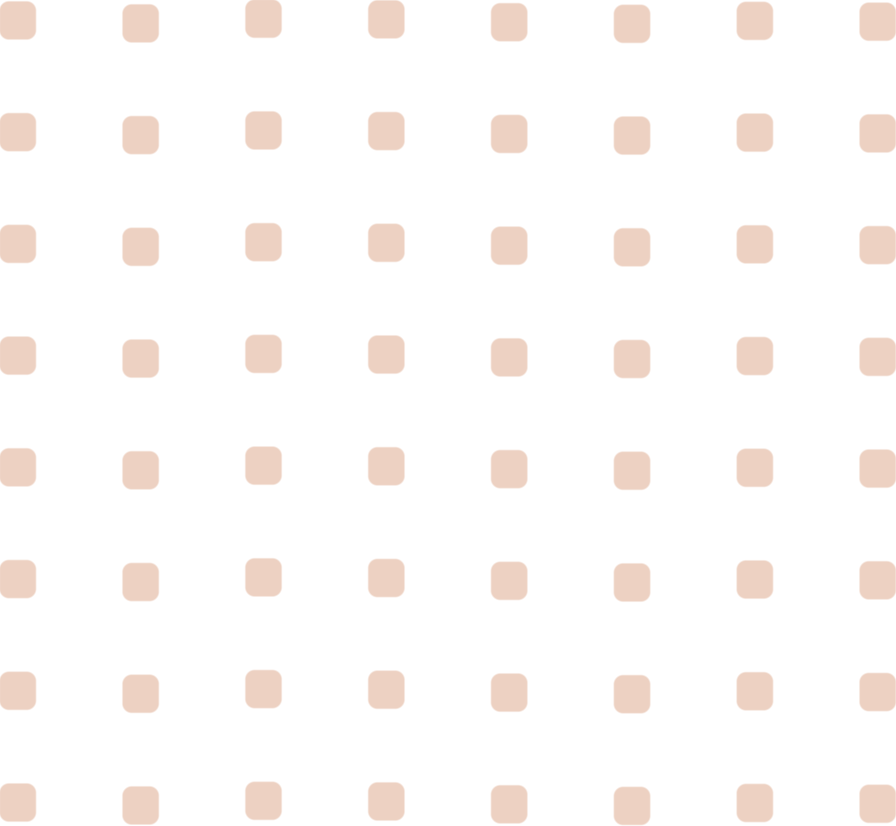
Write a WebGL 2 fragment shader that draws this pattern.

```glsl
#version 300 es
precision highp float;

uniform vec2 u_resolution;
out vec4 outColor;

const float CANVAS_HEIGHT = 0.9219;             // in canvas widths
const float GRID_COUNT = 8.0;                   // tiles across and down
const vec2 PITCH = vec2(0.1371, 0.1247);
const vec2 FIRST_CENTER = vec2(0.0199, 0.0228); // from the top left
const vec2 HALF_SIZE = vec2(0.0203, 0.0213);
const float CORNER_RADIUS = 0.0104;
const float EDGE_SOFTNESS = 0.0013;

const vec3 PAPER = vec3(1.0);
const vec3 BLUSH = vec3(0.93, 0.82, 0.76);

// Downward shift of each column, in thousandths of the canvas width
const float COLUMN_DROP[8] = float[8](0.0, 3.3, -1.9, -1.2, 2.0, 3.8, 0.5, 1.4);

float roundedBox(vec2 p, vec2 halfSize, float radius) {
    vec2 q = abs(p) - halfSize + radius;
    return length(max(q, 0.0)) + min(max(q.x, q.y), 0.0) - radius;
}

float nearestIndex(float position, float first, float pitch, float count) {
    return clamp(floor((position - first) / pitch + 0.5), 0.0, count - 1.0);
}

float coverage(float dist, float softness) {
    return 1.0 - smoothstep(-softness, softness, dist);
}

void main() {
    // Canvas widths, measured down from the top left
    vec2 uv = gl_FragCoord.xy / u_resolution;
    vec2 p = vec2(uv.x, (1.0 - uv.y) * CANVAS_HEIGHT);

    // Each column keeps its own vertical shift
    float column = nearestIndex(p.x, FIRST_CENTER.x, PITCH.x, GRID_COUNT);
    p.y -= COLUMN_DROP[int(column)] * 0.001;
    float row = nearestIndex(p.y, FIRST_CENTER.y, PITCH.y, GRID_COUNT);

    // Soft rounded tile
    vec2 local = p - FIRST_CENTER - vec2(column, row) * PITCH;
    float dist = roundedBox(local, HALF_SIZE, CORNER_RADIUS);
    float softness = max(EDGE_SOFTNESS, 0.7 / u_resolution.x);
    outColor = vec4(mix(PAPER, BLUSH, coverage(dist, softness)), 1.0);
}
```
